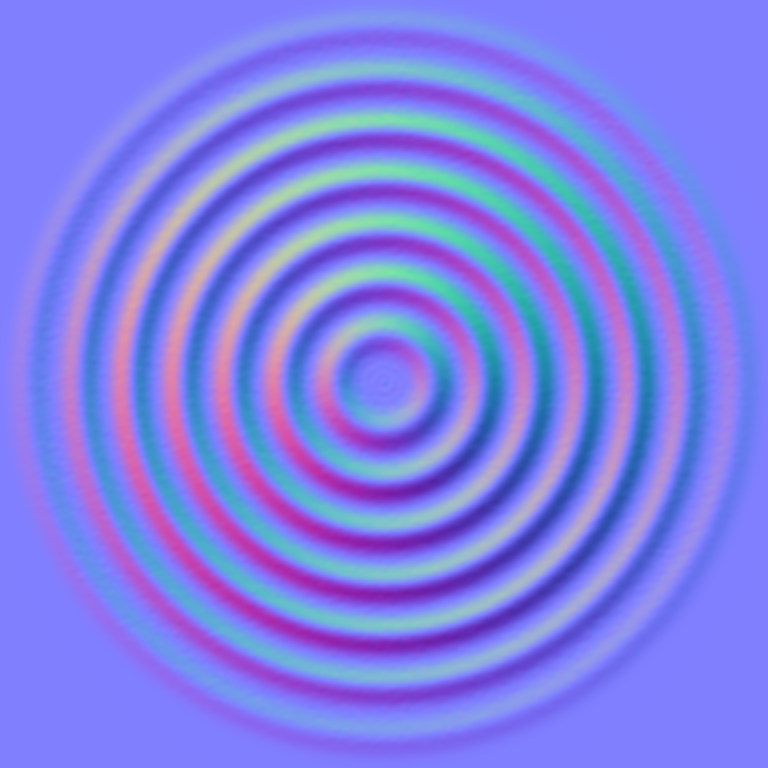
A WebGL 2 fragment shader for this texture map:

```glsl
#version 300 es
precision highp float;

uniform vec2 u_resolution;
out vec4 fragColor;

const int RING_COUNT = 7;

float hash21(vec2 p) {
    vec3 q = fract(vec3(p.xyx) * 0.1031);
    q += dot(q, q.yzx + 33.33);
    return fract((q.x + q.y) * q.z);
}

float valueNoise(vec2 p) {
    vec2 cell = floor(p);
    vec2 f = fract(p);
    f = f * f * (3.0 - 2.0 * f);
    float low = mix(hash21(cell), hash21(cell + vec2(1.0, 0.0)), f.x);
    float high = mix(hash21(cell + vec2(0.0, 1.0)), hash21(cell + 1.0), f.x);
    return mix(low, high, f.y);
}

float bell(float x, float width) {
    float t = x / width;
    return exp(-t * t);
}

// Strength of the relief at a given radius: softer at the core and the rim
float reliefEnvelope(float radius) {
    float core = mix(0.7, 1.0, smoothstep(0.02, 0.14, radius));
    return core * (1.0 - smoothstep(0.32, 0.56, radius));
}

// Signed radial slope: positive faces outward, negative faces the centre
float ringSlope(float radius) {
    float slope = 0.0;
    for (int i = 0; i < RING_COUNT; i++) {
        float k = float(i);
        float outerFace = 0.0781 + 0.0659 * k;
        float innerFace = 0.0500 + 0.0668 * k;
        slope += 0.39 * reliefEnvelope(outerFace) * bell(radius - outerFace, 0.0155);
        slope -= 0.30 * reliefEnvelope(innerFace) * bell(radius - innerFace, 0.0145);
    }
    return slope;
}

// Tiny ripples at the core
float coreRipple(float radius) {
    return 0.025 * sin(radius * 520.0) * bell(radius, 0.028);
}

// Fine slanted grain
vec2 grainTilt(vec2 p, float strength) {
    vec2 q = vec2(p.x + p.y * 0.6, p.y - p.x * 0.4) * vec2(75.0, 130.0);
    float here = valueNoise(q);
    vec2 delta = vec2(valueNoise(q + vec2(0.4, 0.0)), valueNoise(q + vec2(0.0, 0.4))) - here;
    return delta * strength;
}

vec3 encodeTilt(vec2 tilt) {
    float s = length(tilt);
    return vec3(0.5 + tilt, 1.0 - 0.5 * s - s * s);
}

void main() {
    vec2 uv = gl_FragCoord.xy / u_resolution;
    vec2 fromCentre = uv - vec2(0.5, 0.5013);
    float radius = length(fromCentre);
    vec2 outward = fromCentre / max(radius, 0.0001);

    // Red faces left, green faces up
    vec2 facing = outward * vec2(-1.0, 1.0);
    vec2 tilt = facing * (ringSlope(radius) + coreRipple(radius));

    float discMask = 1.0 - smoothstep(0.45, 0.5, radius);
    tilt += grainTilt(uv, 0.045) * discMask;

    fragColor = vec4(clamp(encodeTilt(tilt), 0.0, 1.0), 1.0);
}
```
